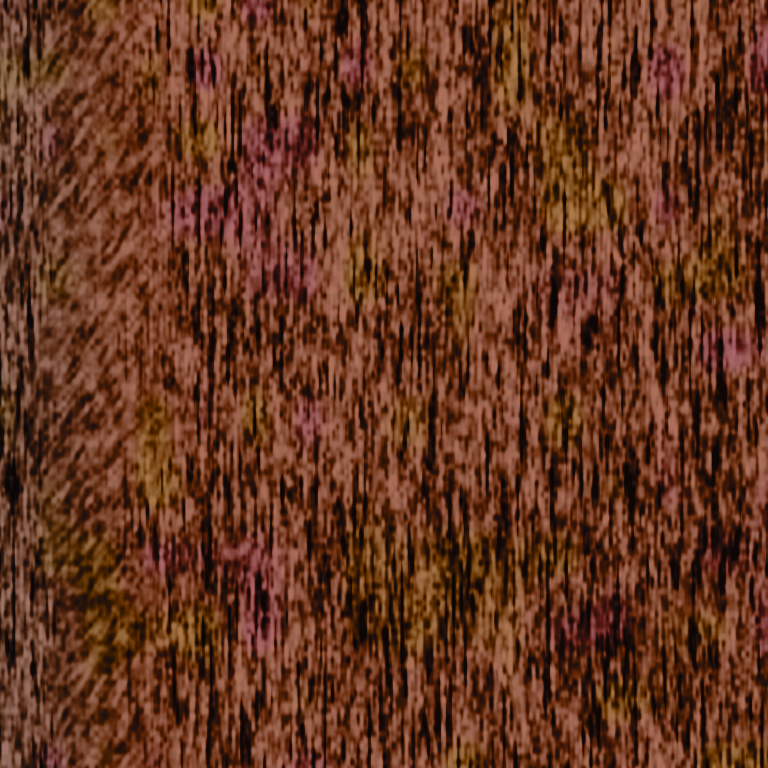
Write a Shadertoy shader that draws this texture.

```glsl
#define PORE_FREQ vec2(205.0, 19.0)
#define FIBRE_FREQ vec2(235.0, 62.0)
#define MOTTLE_FREQ vec2(165.0, 135.0)
#define FLECK_FREQ vec2(125.0, 52.0)
#define FLECK_SHEAR 0.55
#define ARCH_CENTRE 0.79
#define ARCH_SLOPE 3.2
#define ARCH_LIGHT 1.0
#define TINT 0.10
#define CONTRAST 1.75

float hash(vec2 p) {
    return fract(sin(dot(p, vec2(127.1, 311.7))) * 43758.5453);
}

float noise(vec2 p) {
    vec2 i = floor(p), f = fract(p);
    f = f * f * (3.0 - 2.0 * f);
    return mix(mix(hash(i), hash(i + vec2(1, 0)), f.x),
               mix(hash(i + vec2(0, 1)), hash(i + vec2(1, 1)), f.x), f.y);
}

// One column of fibre, shifted along its length at random
float column(float id, float y) {
    y += 37.0 * hash(vec2(id, 5.0));
    float i = floor(y);
    return mix(hash(vec2(id, i)), hash(vec2(id, i + 1.0)), smoothstep(0.0, 1.0, y - i));
}

float streak(vec2 p) {
    float id = floor(p.x);
    return mix(column(id, p.y), column(id + 1.0, p.y), smoothstep(0.0, 1.0, p.x - id));
}

// Centres a noise value and scales it to unit deviation
float normal(float n) {
    return (n - 0.5) / 0.2145;
}

// Pale cathedral lines, nested around one centre
float arches(vec2 uv) {
    float warp = 0.11 * (noise(uv * vec2(26.0, 13.0)) - 0.5);
    float level = uv.y + ARCH_SLOPE * abs(uv.x - ARCH_CENTRE) + warp;
    float light = 0.0;
    for (int i = 0; i < 3; i++) {
        float d = level - (0.04 + 0.17 * float(i * i));
        light += smoothstep(0.035, 0.0, abs(d)) - 0.5 * smoothstep(0.03, 0.0, abs(d - 0.06));
    }
    return light * smoothstep(0.25, 0.65, noise(uv * vec2(9.0, 6.0) + 3.0))
                 * smoothstep(0.52, 0.68, uv.x);
}

// Wood tones placed by their share of the area
vec3 woodTone(float t) {
    vec3 tones[6] = vec3[6](
        vec3(0.13, 0.06, 0.05), vec3(0.24, 0.09, 0.02), vec3(0.37, 0.14, 0.02),
        vec3(0.47, 0.23, 0.12), vec3(0.53, 0.31, 0.22), vec3(0.62, 0.40, 0.32));
    float stops[6] = float[6](0.065, 0.20, 0.395, 0.63, 0.825, 0.955);
    vec3 c = tones[0] * mix(0.35, 1.0, clamp(t / stops[0], 0.0, 1.0));
    for (int i = 1; i < 6; i++) {
        c = mix(c, tones[i], clamp((t - stops[i - 1]) / (stops[i] - stops[i - 1]), 0.0, 1.0));
    }
    return c * (1.0 + 0.1 * smoothstep(0.955, 1.0, t));
}

void mainImage(out vec4 fragColor, in vec2 fragCoord) {
    vec2 uv = fragCoord / iResolution.xy;
    vec2 p = uv + vec2(0.006 * noise(uv * vec2(7.0, 4.0)), 0.0);

    // Upright grain with dark pores
    float pore = streak(p * PORE_FREQ);
    float grain = 0.55 * normal(pore)
                + 0.65 * normal(streak(p * FIBRE_FREQ + 71.0))
                + 0.42 * normal(noise(p * MOTTLE_FREQ))
                + 0.22 * normal(noise(p * vec2(24.0, 7.0) + 11.0));
    grain += 0.15 - 1.3 * smoothstep(0.3, 0.12, pore);

    // Short slanted flecks in a band near the left edge
    vec2 q = vec2(p.x - FLECK_SHEAR * p.y, p.y);
    float fleck = 0.2 + 0.68 * normal(streak(q * FLECK_FREQ + 19.0))
                + 0.35 * normal(noise(p * MOTTLE_FREQ));
    float edge = uv.x + 0.08 * (noise(uv * vec2(8.0, 11.0)) - 0.5);
    float band = smoothstep(0.03, 0.08, edge) * smoothstep(0.25, 0.15, edge);
    float z = mix(grain, fleck, 0.85 * band);

    // Broad light and pale growth lines
    z += 0.12 * normal(noise(uv * vec2(5.0, 4.0) + 31.0));
    z += 0.15 * (uv.y - 0.5) + ARCH_LIGHT * arches(uv);
    vec3 col = woodTone(1.0 / (1.0 + exp(-CONTRAST * z)));

    // Drifting olive, plum and grey tints
    float hue = noise(uv * vec2(15.0, 11.0) + 53.0) - 0.5;
    float patches = smoothstep(0.15, 0.42, abs(hue)) * sign(hue);
    col += TINT * patches * vec3(0.0, 0.35, -0.6) * smoothstep(0.05, 0.4, col.r);
    float grey = dot(col, vec3(0.35, 0.45, 0.2));
    col = mix(col, vec3(grey), 0.3 * smoothstep(0.2, 0.0, uv.x));

    fragColor = vec4(clamp(col, 0.0, 1.0), 1.0);
}
```
